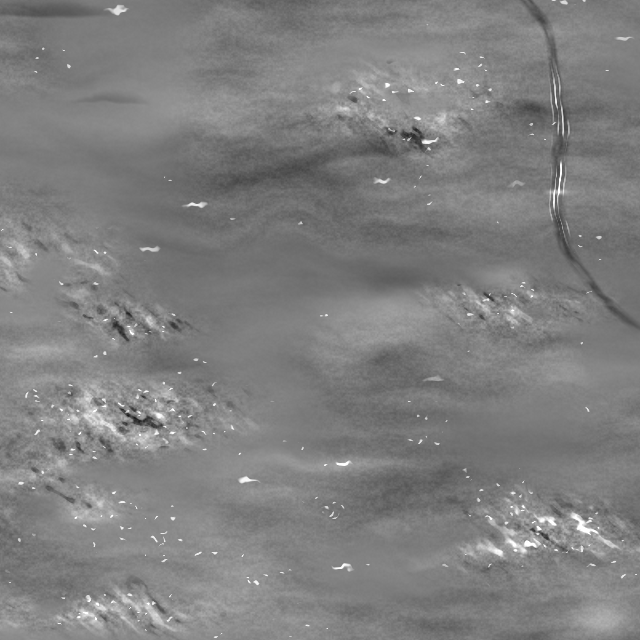
A WebGL 2 fragment shader for this texture:

```glsl
#version 300 es
precision highp float;
// Smeared grey mineral surface with rough streaked patches, bright flecks and a stranded crack.
uniform vec2 u_resolution;
out vec4 fragColor;

float hash(vec2 p) {
  vec3 q = fract(vec3(p.xyx) * 0.1031);
  q += dot(q, q.yzx + 33.33);
  return fract((q.x + q.y) * q.z);
}

float noise(vec2 p) {
  vec2 i = floor(p), f = fract(p);
  f = f * f * (3.0 - 2.0 * f);
  return mix(mix(hash(i), hash(i + vec2(1, 0)), f.x),
             mix(hash(i + vec2(0, 1)), hash(i + vec2(1, 1)), f.x), f.y);
}

// Fractal noise centred on zero
float fbm(vec2 p) {
  float sum = 0.0, amp = 0.5;
  for (int i = 0; i < 5; i++) {
    sum += amp * (noise(p) - 0.5);
    p = mat2(1.6, 0.5, -0.5, 1.9) * p + 17.3;
    amp *= 0.5;
  }
  return sum;
}

float blob(vec2 p, vec2 centre, vec2 radius) {
  vec2 d = (p - centre) / radius;
  return exp(-dot(d, d));
}

// Lens shape with a crisp lower edge that fades upward
float smear(vec2 p, vec2 centre, vec2 size) {
  vec2 d = (p - centre) / size;
  float taper = max(1.0 - d.x * d.x, 0.0);
  return taper * smoothstep(-0.15, 0.2, d.y) * (1.0 - smoothstep(0.2, 0.4 + taper, d.y));
}

// One elongated fleck in some of the cells of a grid
float flecks(vec2 p, vec2 grid, vec2 size, float chance) {
  vec2 cell = floor(p * grid);
  vec2 shift = 0.4 * (vec2(hash(cell + 7.1), hash(cell + 3.7)) - 0.5);
  vec2 d = (fract(p * grid) - 0.5 - shift) / (size * (0.6 + 0.6 * hash(cell + 41.0)));
  return smoothstep(0.0, 0.02, chance - hash(cell + 19.0)) * (1.0 - smoothstep(0.4, 1.1, length(d)));
}

void main() {
  vec2 uv = gl_FragCoord.xy / u_resolution;
  vec2 warp = vec2(fbm(uv * 9.0), fbm(uv * 9.0 + 50.0));
  vec2 p = uv + 0.06 * warp;

  // Broad horizontal drifts of tone
  float tone = 0.485 + 0.27 * fbm(p * vec2(3.0, 7.0) + 4.0);
  float uneven = smoothstep(0.35, 0.75, noise(p * vec2(5.0, 9.0) + 30.0));
  tone += (0.05 + 0.15 * uneven) * fbm(p * vec2(13.0, 45.0));

  // Rough zones: centre and radius
  vec4 zones[8] = vec4[8](
    vec4(0.85, 0.16, 0.13, 0.05), vec4(0.11, 0.24, 0.09, 0.07),
    vec4(0.22, 0.35, 0.14, 0.045), vec4(0.62, 0.83, 0.12, 0.05),
    vec4(0.20, 0.50, 0.09, 0.025), vec4(0.07, 0.58, 0.09, 0.05),
    vec4(0.80, 0.53, 0.12, 0.04), vec4(0.16, 0.04, 0.16, 0.03));
  float rough = 0.0;
  for (int i = 0; i < 8; i++) rough += blob(p, zones[i].xy, zones[i].zw);
  rough = min(rough, 1.0) * smoothstep(0.15, 0.6, noise(p * vec2(13.0, 19.0)));
  float bright = blob(p, zones[0].xy, zones[0].zw);

  // Scattered light and dark smears
  for (int i = 0; i < 24; i++) {
    vec2 id = vec2(float(i), 5.0);
    vec2 centre = vec2(hash(id), hash(id + 11.0));
    vec2 size = vec2(0.02 + 0.1 * hash(id + 23.0), 0.012 + 0.03 * hash(id + 31.0));
    float strength = mix(-0.08, 0.1, hash(id + 47.0));
    tone += strength * (smear(p, centre, size) + 0.5 * blob(p, centre, size * 1.3));
  }

  // Long dark wedges and pale bands
  vec2 tilted = uv + 0.025 * warp;
  tone -= 0.13 * smear(tilted, vec2(0.07, 0.975), vec2(0.12, 0.022));
  tilted.y -= 0.16 * (uv.x - 0.6);
  tone -= 0.14 * smear(tilted, vec2(0.61, 0.755), vec2(0.15, 0.035));
  tone -= 0.14 * blob(p, vec2(0.82, 0.82), vec2(0.045, 0.016));
  tone -= 0.11 * blob(p, vec2(0.62, 0.55), vec2(0.06, 0.02));
  tone += 0.12 * blob(p, vec2(0.62, 0.50), vec2(0.14, 0.035));
  tone += 0.08 * blob(p, vec2(0.25, 0.83), vec2(0.25, 0.05));
  tone += 0.12 * blob(p, vec2(0.53, 0.28), vec2(0.12, 0.012));
  tone += 0.13 * blob(p, vec2(0.79, 0.58), vec2(0.045, 0.025));
  tone += 0.18 * blob(p, vec2(0.95, 0.03), vec2(0.04, 0.025));

  // Oblique streaks inside the rough zones
  vec2 q = mat2(0.82, 0.57, -0.57, 0.82) * (uv + 0.045 * warp);
  float streak = noise(q * vec2(30.0, 85.0)) + 0.6 * noise(q * vec2(80.0, 190.0)) - 0.8;
  tone += rough * (0.08 + 0.27 * streak + 0.1 * bright);
  tone += rough * (0.15 + 0.6 * bright) * smoothstep(0.2, 0.5, streak);
  tone -= rough * 0.24 * smoothstep(0.32, 0.55, -streak);

  // Fine grain, stronger where the surface is uneven
  float grain = noise(uv * 400.0) + noise(uv * vec2(170.0, 260.0) + 9.0) - 1.0;
  tone += grain * (0.012 + 0.035 * uneven + 0.13 * rough);

  // Bright dashes and clustered sparkles
  vec2 ragged = uv + 0.009 * vec2(noise(uv * 130.0), noise(uv * 130.0 + 70.0));
  float cluster = smoothstep(0.62, 0.85, noise(uv * vec2(12.0, 20.0) + 80.0));
  tone += 0.5 * flecks(ragged, vec2(14.0, 30.0), vec2(0.22, 0.13), 0.03 + 0.06 * rough);
  tone += 0.38 * flecks(ragged, vec2(75.0, 120.0), vec2(0.32, 0.3), 0.12 * cluster + 0.16 * rough);
  tone -= 0.2 * flecks(ragged + 0.37, vec2(26.0, 38.0), vec2(0.32, 0.22), 0.2 * rough);

  // Curved crack with pale strands along its middle
  float t = uv.y - 0.745;
  float path = 0.876 + t * (0.045 + t * (0.5 - 5.97 * t));
  float slope = 0.045 + t * (1.0 - 17.9 * t);
  float across = (uv.x - path + 0.03 * warp.x) / sqrt(1.0 + slope * slope);
  float middle = smoothstep(0.57, 0.66, uv.y) * (1.0 - smoothstep(0.83, 0.92, uv.y));
  float core = smoothstep(0.475, 0.5, uv.y) * (1.0 - smoothstep(0.003, 0.011 + 0.007 * middle, abs(across)));
  float strands = smoothstep(0.0, 0.9, cos(across * 800.0 + 5.0 * noise(vec2(uv.y * 22.0, 2.0))));
  float broken = smoothstep(0.25, 0.75, noise(vec2(across * 160.0, uv.y * 45.0)));
  tone -= core * (0.05 + 0.16 * noise(vec2(across * 200.0, uv.y * 60.0)));
  tone += core * middle * strands * broken * 0.65;
  tone += 0.4 * blob(vec2(across, uv.y), vec2(0.0, 0.7), vec2(0.014, 0.004));

  fragColor = vec4(vec3(clamp(tone, 0.1, 1.0)), 1.0);
}
```
